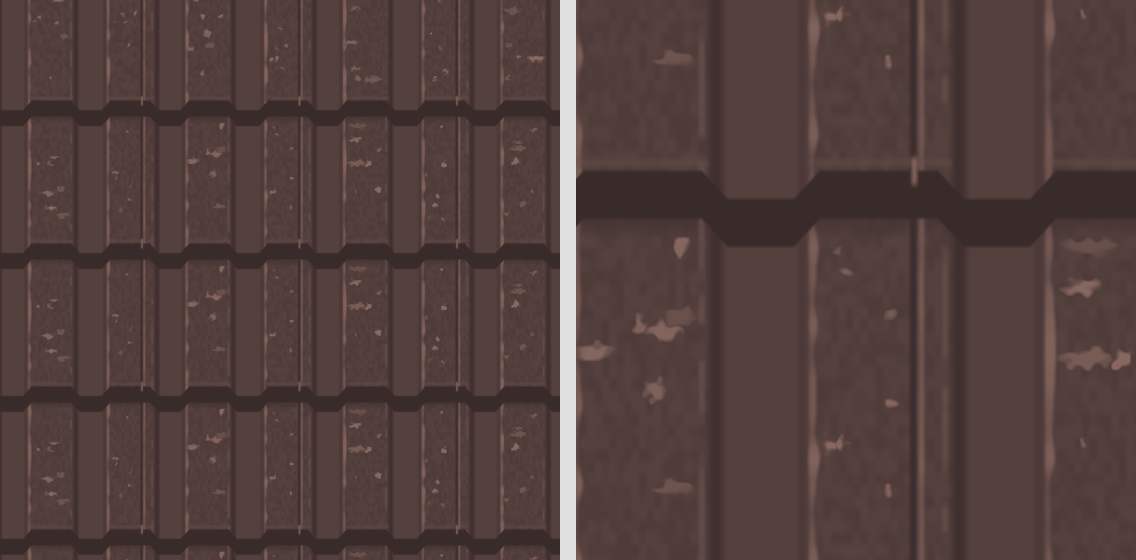
Left: the whole. Right: its middle third, enlarged.
Reproduce this texture procedurally as a WebGL 2 fragment shader.

```glsl
#version 300 es
precision highp float;
uniform vec2 u_resolution;
out vec4 outColor;

const vec3 SHADOW = vec3(0.235, 0.175, 0.173);
const vec3 CLAY = vec3(0.33, 0.25, 0.24);
const vec3 WORN = vec3(0.41, 0.315, 0.295);
const vec3 CHIPPED = vec3(0.53, 0.405, 0.375);

float hash(vec2 p) {
  p = fract(p * vec2(0.1031, 0.1137));
  p += dot(p, p.yx + 33.33);
  return fract((p.x + p.y) * p.x * 41.7);
}

float noise(vec2 p) {
  vec2 i = floor(p), f = fract(p);
  f = f * f * (3.0 - 2.0 * f);
  return mix(mix(hash(i), hash(i + vec2(1, 0)), f.x),
             mix(hash(i + vec2(0, 1)), hash(i + vec2(1, 1)), f.x), f.y);
}

// Soft vertical line around x = center
float line(float x, float center, float halfWidth, float soft) {
  return 1.0 - smoothstep(halfWidth - soft, halfWidth + soft, abs(x - center));
}

// Scattered chips on one rib; q is measured in rib periods
float chips(vec2 q, vec2 seed, float seam) {
  float amount = 0.0;
  vec2 warp = vec2(noise(q * 26.0 + seed * 17.0), noise(q * 26.0 + seed * 17.0 + 50.0)) - 0.5;
  for (int i = 0; i < 7; i++) {
    vec2 id = seed * 13.0 + float(i) * vec2(7.3, 3.7) + 5.0;
    vec2 center = vec2(mix(-0.23, mix(0.24, 0.08, seam), hash(id)), mix(0.2, 1.45, hash(id + 21.0)));
    float size = mix(0.018, 0.042, hash(id + 43.0)) * mix(1.0, 0.75, seam);
    float stretch = 1.0 + 1.6 * step(0.65, hash(id + 67.0)) * (1.0 - seam);
    vec2 d = (q - center + warp * 0.05) / vec2(stretch, 1.0);
    float strength = mix(0.35, 1.0, hash(id + 89.0));
    amount = max(amount, strength * (1.0 - smoothstep(size - 0.014, size + 0.014, length(d))));
  }
  return amount;
}

void main() {
  vec2 uv = gl_FragCoord.xy / u_resolution;
  float soft = max(0.012, 7.11 / u_resolution.x);

  // Columns of ribs and rows of overlapping tiles
  float x = uv.x * 7.11 - 0.152;
  float column = floor(x);
  float c = fract(x) - 0.5;
  float seam = mod(column, 2.0);
  float v = (1.0 - uv.y) * 3.918 - 0.76;
  float drop = 0.066 * clamp((abs(c) - 0.25) / 0.11, 0.0, 1.0);
  float row = floor(v - drop);
  float t = v - row;
  vec2 seed = vec2(column + 3.0, row < 0.0 ? 9.0 : 2.0);
  vec2 q = vec2(c, t * 1.81);

  // Clay surface with faint mottling on the raised ribs
  float rightEdge = 0.29 + 0.03 * seam;
  float rib = smoothstep(-0.31, -0.29, c) * (1.0 - smoothstep(rightEdge - 0.02, rightEdge, c));
  float grain = noise(q * vec2(32.0, 20.0) + seed * 31.0);
  vec3 color = CLAY * (1.0 + rib * (0.12 * grain - 0.085));

  // Shaded right side, joint and soft left foot of each rib
  color = mix(color, SHADOW, 0.85 * line(c, rightEdge + 0.02, 0.03, 0.025));
  color = mix(color, SHADOW, 0.35 * line(c, -0.325, 0.018, 0.02));
  color = mix(color, SHADOW, 0.95 * seam * line(c, 0.145, 0.014, soft));
  color = mix(color, SHADOW, 0.5 * rib * (1.0 - smoothstep(0.05, 0.11, t)));

  // Rubbed edges, broken up along their length
  float wear = noise(vec2(q.y * 9.0, 4.0) + seed * 19.0);
  float rubbed = line(c, -0.28 + 0.012 * (wear - 0.5), 0.008 + 0.016 * wear, soft);
  color = mix(color, CHIPPED, rubbed * mix(0.3, 0.9, wear));
  float ridge = seam * line(c, 0.18, 0.012, soft);
  color = mix(color, CHIPPED, ridge * mix(0.35, 0.75, noise(q * 8.0 + seed * 23.0)));
  float rightRub = line(c, rightEdge - 0.04, 0.012, soft) * smoothstep(0.5, 0.8, noise(vec2(q.y * 8.0, 11.0) + seed * 7.0));
  color = mix(color, WORN, 0.7 * rightRub);
  color = mix(color, WORN, 0.4 * rib * line(t, 0.925, 0.008, 0.01));

  // Chips and patina
  float chip = chips(q, seed, seam) * rib;
  color = mix(color, WORN, smoothstep(0.0, 0.4, chip));
  color = mix(color, CHIPPED, smoothstep(0.35, 0.9, chip));

  // Stepped shadow under the lower edge of every row
  float band = abs(fract(v - drop + 0.5) - 0.5);
  float bandSoft = max(0.006, 3.9 / u_resolution.y);
  color = mix(color, SHADOW * 0.97, 1.0 - smoothstep(0.056 - bandSoft, 0.056 + bandSoft, band));

  // Bright tip where the joint meets the shadow
  float tip = seam * line(c, 0.15, 0.012, soft) * line(fract(v), 0.945, 0.032, 0.012);
  color = mix(color, CHIPPED, 0.85 * tip);

  outColor = vec4(color, 1.0);
}
```
